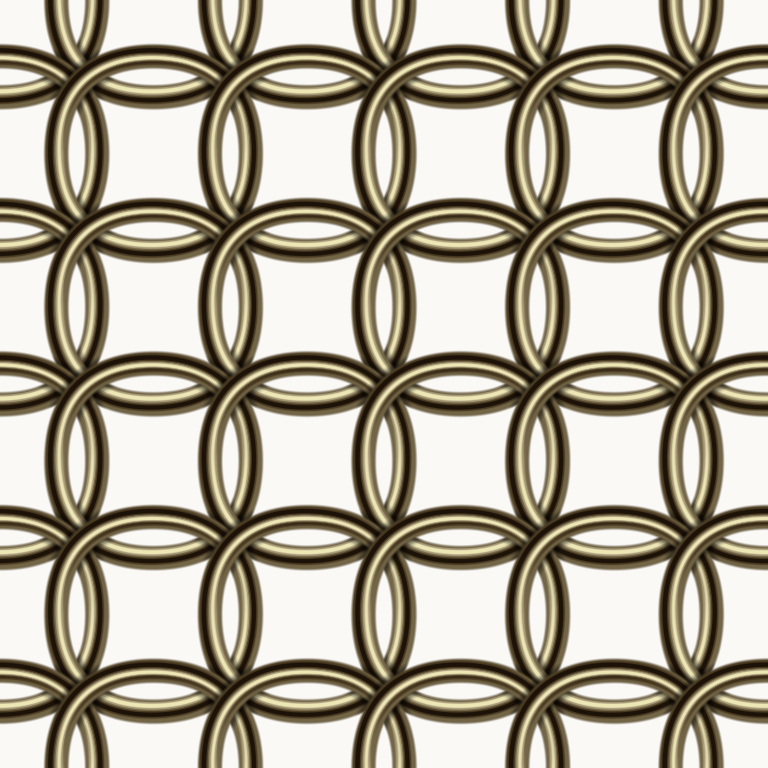
This pattern is drawn by a Shadertoy shader. Its source:

```glsl
// Lattice of overlapping polished brass rings on an off-white ground, five by five.

// Brass colour from black-brown shade (0) to pale highlight (1).
vec3 brass(float tone) {
    vec3 c = mix(vec3(0.11, 0.07, 0.03), vec3(0.29, 0.23, 0.13), smoothstep(0.0, 0.25, tone));
    c = mix(c, vec3(0.45, 0.40, 0.28), smoothstep(0.25, 0.45, tone));
    c = mix(c, vec3(0.65, 0.60, 0.47), smoothstep(0.45, 0.65, tone));
    return mix(c, vec3(0.93, 0.90, 0.71), smoothstep(0.65, 0.95, tone));
}

// Bell-shaped stripe across the wire.
float stripe(float x, float width) {
    return exp(-x * x / (width * width));
}

// Reflection bands: s runs from the inner edge (-1) to the outer edge (1).
float reflection(float s, vec2 dir) {
    float glint = -0.32 + 0.18 * dir.y - 0.08 * dir.x;
    float shade = 0.38 + 0.12 * (dir.y - dir.x);
    float tone = 0.53 + (0.38 + 0.12 * abs(dir.y)) * stripe(s - glint, 0.25);
    tone -= 0.62 * stripe(s - shade, 0.28);
    tone -= 0.45 * max(dir.y, 0.0) * stripe(s + 0.48, 0.22);
    return tone - 0.2 * s * s * s * s;
}

void mainImage(out vec4 fragColor, in vec2 fragCoord) {
    // Each cell is centred on a crossing; ring centres sit at its corners.
    vec2 p = fract(fragCoord / iResolution.xy * 5.0) - 0.5;
    float pixel = 5.0 / min(iResolution.x, iResolution.y);
    float halfWidth = 0.077;
    float soft = max(0.012, 0.75 * pixel);
    vec3 color = vec3(0.98, 0.975, 0.965);
    float covered = 0.0;

    // Paint the four rings from upper left to lower right.
    for (int i = 0; i < 4; i++) {
        vec2 center = vec2(float(i % 2) - 0.5, 0.5 - float(i / 2));
        vec2 offset = p - center;
        float radius = length(offset);
        vec2 dir = offset / max(radius, 0.001);

        // Slightly squared circle that reaches towards the crossings.
        float centerline = 0.633 + 0.12 * dir.x * dir.x * dir.y * dir.y;
        float across = radius - centerline;
        float edge = abs(across) - halfWidth;

        // Contact shadow falls only on the wires below.
        color *= 1.0 - 0.5 * covered * (1.0 - smoothstep(0.0, 0.05, edge));

        float mask = 1.0 - smoothstep(-soft, soft, edge);
        float s = clamp(across / halfWidth, -1.0, 1.0);
        color = mix(color, brass(reflection(s, dir)), mask);
        covered = max(covered, mask);
    }
    fragColor = vec4(color, 1.0);
}
```
